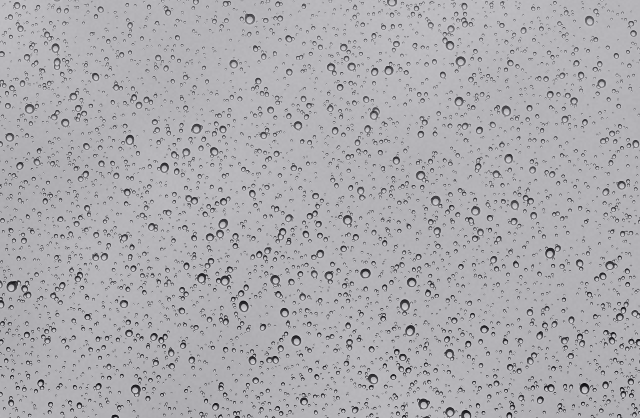
Reproduce this texture procedurally as a Shadertoy shader.

```glsl
vec3 hash3(vec2 p) {
    vec3 q = fract(p.xyx * vec3(0.1031, 0.1030, 0.0973));
    q += dot(q, q.yxz + 33.33);
    return fract((q.xxy + q.yzz) * q.zyx);
}

float valueNoise(vec2 p) {
    vec2 cell = floor(p), f = fract(p);
    f = f * f * (3.0 - 2.0 * f);
    float low = mix(hash3(cell).x, hash3(cell + vec2(1, 0)).x, f.x);
    float high = mix(hash3(cell + vec2(0, 1)).x, hash3(cell + vec2(1, 1)).x, f.x);
    return mix(low, high, f.y);
}

// Cloudy sky seen through the glass
float skyTone(vec2 p) {
    float cloud = 0.65 * valueNoise(p * 2.2 + 4.0) + 0.35 * valueNoise(p * 5.0 + 19.0);
    float grain = valueNoise(p * 210.0) - 0.5;
    return 0.663 + 0.085 * cloud + 0.02 * smoothstep(0.6, 1.0, p.y) + 0.02 * grain;
}

// One drop: dark refracted cap and rim around a bright, lowered lens
float addDrop(float tone, vec2 offset, float radius, vec3 rnd, float height, float soft) {
    float angle = (rnd.x - 0.5) * 1.4;
    vec2 axis = vec2(cos(angle), sin(angle));
    vec2 q = vec2(dot(offset, axis), dot(offset, vec2(-axis.y, axis.x)));
    q.y /= mix(0.9, 1.22, rnd.y);

    float dist = length(q);
    float body = 1.0 - smoothstep(-soft, soft, dist - radius);
    vec2 lensOffset = q + vec2(0.0, radius * mix(0.22, 0.12, height));
    float lens = 1.0 - smoothstep(-soft, soft, length(lensOffset) - radius * 0.6);

    float up = clamp(offset.y / radius * 0.5 + 0.5, 0.0, 1.0);
    float rimTone = mix(0.34, 0.02, up) + 0.13 * height;
    float lensTone = mix(0.88, 0.62, up);
    float strength = mix(0.6, 1.0, smoothstep(0.0018, 0.005, radius));
    strength *= mix(1.0, 0.85, height) * mix(0.8, 1.0, rnd.z);

    // Faint glow just outside the edge
    tone += 0.035 * (1.0 - smoothstep(radius, radius * 1.6, dist)) * (1.0 - body);
    tone = mix(tone, rimTone, body * strength);
    return mix(tone, lensTone, lens * body * 0.95);
}

void mainImage(out vec4 fragColor, in vec2 fragCoord) {
    vec2 p = fragCoord / iResolution.y;
    float soft = max(0.0008, 0.5 / iResolution.y);
    float tone = skyTone(p);

    // Layers of drops, from fine mist to large beads
    for (int layer = 0; layer < 4; layer++) {
        float level = float(layer);
        float cellSize = 0.017 * pow(1.5, level);
        vec2 home = floor(p / cellSize);
        for (int y = -1; y <= 1; y++)
        for (int x = -1; x <= 1; x++) {
            vec2 cell = home + vec2(x, y);
            vec3 place = hash3(cell + 71.0 * level + 13.0);
            vec3 shape = hash3(cell + 37.0 * level + 211.0);
            vec2 centre = (cell + place.xy) * cellSize;

            // Patchy coverage, a little denser toward the bottom
            float chance = 0.66 - 0.038 * level * level;
            chance *= 0.65 + 0.6 * valueNoise(centre * 6.0 + 9.0) + 0.12 * (0.5 - centre.y);
            if (place.z > chance) continue;

            float size = fract(shape.x * 7.0 + shape.z * 5.0);
            float radius = cellSize * mix(0.125, 0.22, size * size);
            tone = addDrop(tone, p - centre, radius, shape, clamp(centre.y, 0.0, 1.0), soft);
        }
    }

    vec3 tint = vec3(0.0, -0.004, 0.012);
    fragColor = vec4(clamp(tone + tint, 0.0, 1.0), 1.0);
}
```
